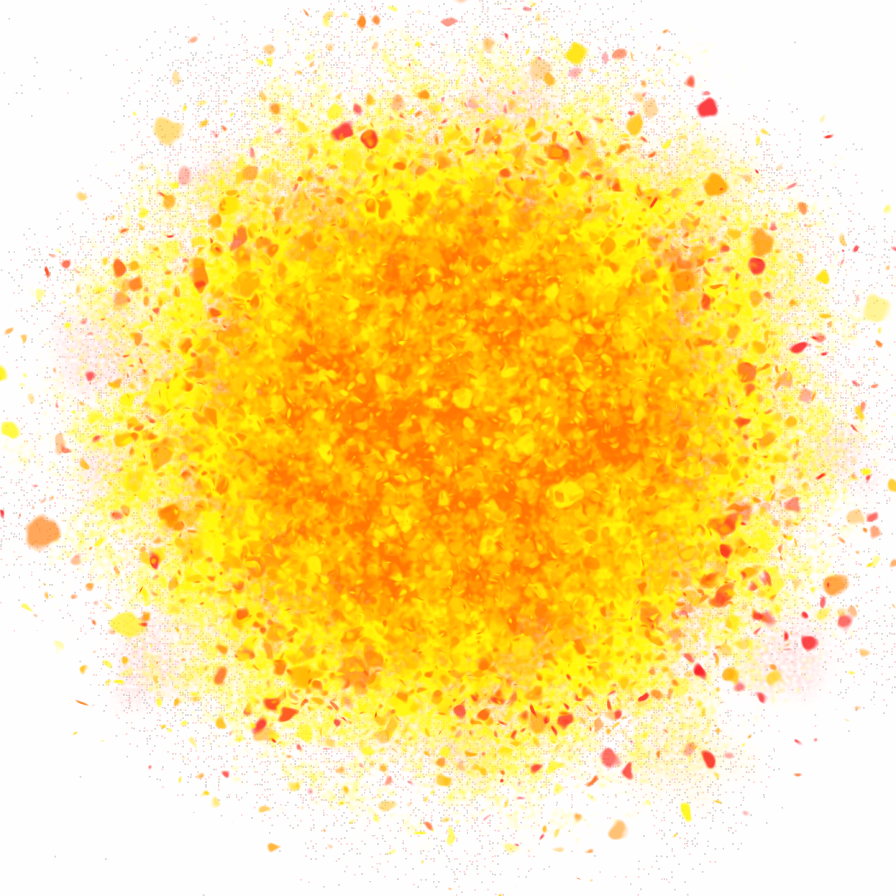
This background is drawn by a WebGL 1 fragment shader. Its source:

```glsl
precision highp float;
// A burst of yellow and orange pigment on white: a soft oval wash mottled
// by gradient noise, ringed by faint pink stains and grain, then covered
// with jittered grid layers of rough splats that redden towards the rim.
uniform vec2 u_resolution;

#define CENTER vec2(0.515, 0.520)
#define RADII vec2(0.352, 0.332)
#define WOBBLE 0.34
#define WASH_START 0.70
#define WASH_END 1.34
#define MOTTLE 0.72
#define STAINS 11
#define GRAIN_CELLS 350.0
#define SPLAT_LAYERS 5
#define FIRST_CELLS 25.0
#define CELL_GROWTH 1.38
#define ROUGHNESS 0.007

const vec3 PAPER = vec3(1.0, 0.997, 0.995);
const vec3 LEMON = vec3(1.0, 0.97, 0.04);
const vec3 AMBER = vec3(1.0, 0.73, 0.01);
const vec3 ORANGE = vec3(1.0, 0.47, 0.01);
const vec3 RED = vec3(0.98, 0.12, 0.14);
const vec3 PINK = vec3(1.0, 0.70, 0.70);
const vec3 DUST = vec3(0.74, 0.70, 0.70);

vec2 hash2(vec2 p) {
  vec3 q = fract(p.xyx * vec3(0.1031, 0.1030, 0.0973));
  q += dot(q, q.yzx + 33.33);
  return fract((q.xx + q.yz) * q.zy);
}

float corner(vec2 cell, vec2 offset, vec2 f) {
  float angle = 6.28318 * hash2(cell + offset + 91.0).x;
  return dot(vec2(cos(angle), sin(angle)), f - offset);
}

// Gradient noise, about -0.7 to 0.7
float noise(vec2 p) {
  vec2 i = floor(p), f = p - i;
  vec2 u = f * f * f * (f * (f * 6.0 - 15.0) + 10.0);
  float low = mix(corner(i, vec2(0, 0), f), corner(i, vec2(1, 0), f), u.x);
  float high = mix(corner(i, vec2(0, 1), f), corner(i, vec2(1, 1), f), u.x);
  return mix(low, high, u.y);
}

float fbm(vec2 p) {
  float sum = 0.0, weight = 0.5;
  for (int i = 0; i < 5; i++) {
    sum += weight * noise(p);
    p = p * 1.9 + 17.3;
    weight *= 0.9;
  }
  return sum;
}

// Distance from the centre, 1.0 on the rim of the oval
float ovalRadius(vec2 p) {
  return length((p - CENTER) / RADII);
}

// Heat ramp: lemon, amber, orange, red
vec3 pigment(float heat) {
  vec3 c = mix(LEMON, AMBER, smoothstep(0.15, 0.55, heat));
  c = mix(c, ORANGE, smoothstep(0.5, 0.9, heat));
  return mix(c, RED, smoothstep(0.88, 1.15, heat));
}

// Faint grainy blots spaced by the golden angle around the rim
void addStains(inout vec3 color, vec2 p) {
  float grit = 0.5 + noise(p * 190.0);
  float warp = 0.04 * noise(p * 18.0);
  for (int i = 0; i < STAINS; i++) {
    float k = float(i);
    vec2 h = hash2(vec2(k, 5.0));
    float angle = k * 2.39996 + 0.5;
    vec2 home = CENTER + RADII * mix(1.05, 1.3, h.x) * vec2(cos(angle), sin(angle));
    float blot = 1.0 - smoothstep(0.015, mix(0.05, 0.09, h.y), length(p - home) + warp);
    color = mix(color, mix(PINK, LEMON, step(0.75, h.y) * 0.6), blot * 0.4 * grit);
  }
}

// Tiny specks that thin out away from the oval
void addGrain(inout vec3 color, vec2 p, float r) {
  vec2 q = p * GRAIN_CELLS, cell = floor(q);
  vec2 h = hash2(cell + 7.0), jitter = hash2(cell + 29.0) - 0.5;
  float chance = 0.34 * (1.0 - smoothstep(0.95, 1.7, r + 0.5 * noise(p * 6.0)));
  float speck = 1.0 - smoothstep(0.15, 0.6, length(q - cell - 0.5 - 0.4 * jitter));
  vec3 tint = mix(DUST, PINK, step(h.y, 1.9 - r));
  color = mix(color, tint, speck * step(h.x, chance) * 0.55);
}

// One grid of stretched, jittered splats
void addSplats(inout vec3 color, vec2 p, float cells, float seed) {
  vec2 q = p * cells, cell = floor(q);
  float blur = 0.07 + 0.0022 * cells;
  for (int y = -1; y <= 1; y++) {
    for (int x = -1; x <= 1; x++) {
      vec2 id = cell + vec2(x, y);
      vec2 shape = hash2(id + seed + 37.0), pick = hash2(id + seed + 71.0);
      vec2 fate = hash2(id + seed + 53.0);
      vec2 home = id + 0.1 + 0.8 * hash2(id + seed);
      float r = ovalRadius(home / cells), rim = smoothstep(0.7, 1.2, r);
      float chance = mix(0.8, 0.09, smoothstep(0.85, 1.22, r));
      chance *= 1.0 - smoothstep(1.2, 1.65, r);
      float angle = 6.28318 * shape.x, c = cos(angle), s = sin(angle);
      vec2 d = mat2(c, -s, s, c) * (q - home);
      d.y *= 1.0 + 1.2 * pick.x * pick.x;
      float size = mix(0.2, 0.5, shape.y * shape.y);
      float mask = 1.0 - smoothstep(size - blur, size + 0.5 * blur, length(d));
      float heat = pick.y * mix(0.92, 1.3, rim) + rim * 0.3 * (home.x / cells - CENTER.x);
      float opacity = mix(0.3, 0.9, fate.y);
      color = mix(color, pigment(heat), mask * opacity * step(fate.x, chance));
    }
  }
}

void main() {
  vec2 p = gl_FragCoord.xy / u_resolution;
  float r = ovalRadius(p), mottle = fbm(p * 11.0);
  vec3 color = PAPER;
  addStains(color, p);
  addGrain(color, p, r);

  // Wash: hot in the middle, lemon and thin at the rim
  float edge = r + WOBBLE * mottle + 0.2 * noise(p * 150.0);
  float cover = 1.0 - smoothstep(WASH_START, WASH_END, edge);
  float heat = mix(0.7, 0.2, smoothstep(0.45, 1.0, r)) + MOTTLE * mottle;
  color = mix(color, pigment(clamp(heat, 0.0, 0.9)), cover);

  // Splats, coarse to fine, with rough outlines
  vec2 rough = p + ROUGHNESS * vec2(noise(p * 65.0), noise(p * 65.0 + 40.0));
  float cells = FIRST_CELLS;
  for (int i = 0; i < SPLAT_LAYERS; i++) {
    addSplats(color, rough, cells, 113.0 * float(i + 1));
    cells *= CELL_GROWTH;
  }
  gl_FragColor = vec4(color, 1.0);
}
```
